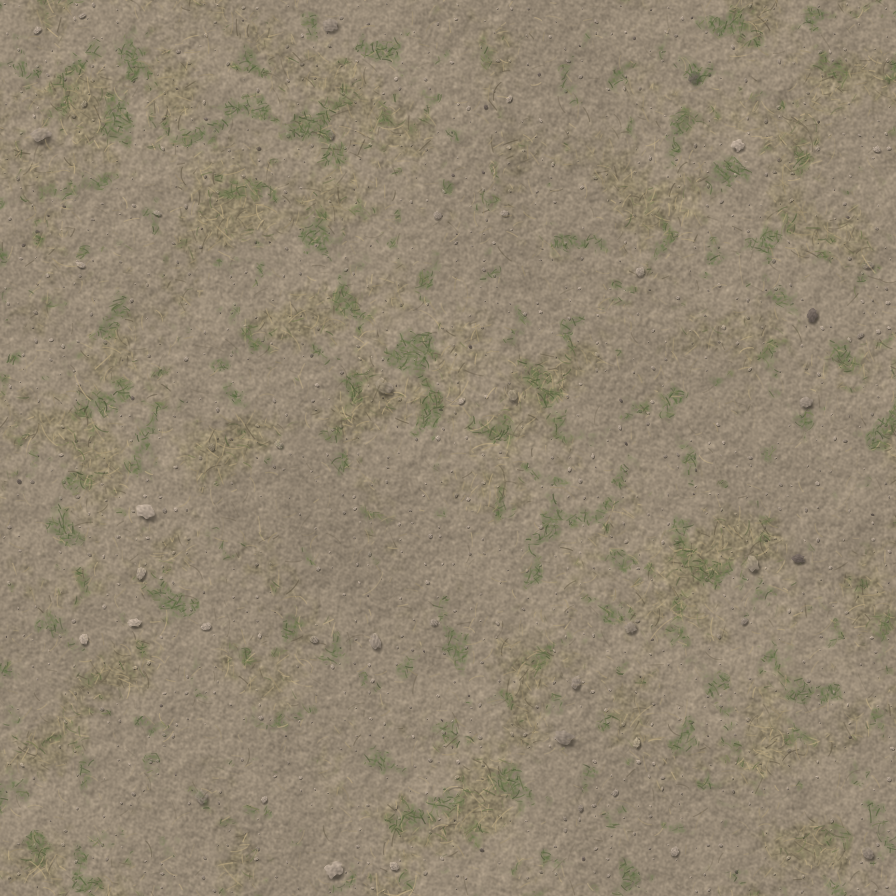
Give the GLSL for this texture, as a Shadertoy shader.

```glsl
#define SOIL vec3(0.590, 0.536, 0.463)
#define GRASS_DARK vec3(0.29, 0.34, 0.21)
#define GRASS_LIGHT vec3(0.50, 0.51, 0.34)
#define STRAW vec3(0.75, 0.67, 0.51)
#define TWIG vec3(0.38, 0.34, 0.27)
#define STONE vec3(0.67, 0.61, 0.55)
#define RELIEF 0.30
#define GRAIN 0.17
#define TUFT_SCALE 25.0
#define STRAW_SCALE 12.0
#define FIBRE_WIDTH 0.0006

const float TAU = 6.2831853;

vec4 hash4(vec2 p) {
    vec4 q = fract(p.xyxy * vec4(0.1031, 0.1030, 0.0973, 0.1099));
    q += dot(q, q.wzxy + 33.33);
    return fract((q.xxyz + q.yzzw) * q.zywx);
}

float cornerSlope(vec2 cell, vec2 corner, vec2 f) {
    return dot(hash4(cell + corner).xy * 2.0 - 1.0, f - corner);
}

// Gradient noise, roughly -0.9 to 0.9
float noise(vec2 p) {
    vec2 i = floor(p), f = p - i;
    vec2 u = f * f * f * (f * (f * 6.0 - 15.0) + 10.0);
    float low = mix(cornerSlope(i, vec2(0, 0), f), cornerSlope(i, vec2(1, 0), f), u.x);
    float high = mix(cornerSlope(i, vec2(0, 1), f), cornerSlope(i, vec2(1, 1), f), u.x);
    return 1.4 * mix(low, high, u.y);
}

float fbm(vec2 p) {
    float sum = 0.0, amp = 0.5;
    for (int k = 0; k < 4; k++) {
        sum += amp * noise(p);
        p = mat2(1.6, 1.2, -1.2, 1.6) * p + 7.3;
        amp *= 0.65;
    }
    return sum;
}

vec2 rotate(vec2 p, float angle) {
    float c = cos(angle), s = sin(angle);
    return vec2(c * p.x + s * p.y, c * p.y - s * p.x);
}

// Scattered bent fibres: x is coverage, y is the tone of the topmost one
vec2 fibres(vec2 p, float cells, float seed, float density, float px) {
    vec2 result = vec2(0.0, 0.5);
    vec2 g = rotate(p, seed) * cells, base = floor(g);
    for (int j = -1; j <= 1; j++)
    for (int i = -1; i <= 1; i++) {
        vec2 id = base + vec2(i, j);
        vec4 h = hash4(id + seed);
        vec4 shape = hash4(id + seed + 51.7);
        vec2 q = rotate(g - id - h.xy, h.w * TAU);
        float halfLength = mix(0.2, 0.75, shape.x);
        q.y += (shape.y - 0.5) * 0.9 * (q.x * q.x - 0.15);
        q.x = max(abs(q.x) - halfLength, 0.0);
        float d = length(q) / cells;
        float cover = 1.0 - smoothstep(FIBRE_WIDTH - 0.5 * px, FIBRE_WIDTH + 0.7 * px, d);
        cover *= smoothstep(0.0, 0.2, density - h.z) * mix(0.5, 1.0, shape.w);
        if (cover > result.x) result = vec2(cover, shape.z);
    }
    return result;
}

// Rounded stones lit from the upper left, with a soft contact shadow
void addStones(inout vec3 col, vec2 p, float cells, float chance, float px) {
    vec2 g = p * cells, base = floor(g);
    for (int j = -1; j <= 1; j++)
    for (int i = -1; i <= 1; i++) {
        vec2 id = base + vec2(i, j);
        vec4 h = hash4(id + cells * 3.0);
        if (h.z > chance) continue;
        vec4 look = hash4(id + 90.5);
        float radius = mix(0.06, 0.17, look.x * look.x);
        vec2 local = (g - id - 0.25 - 0.5 * h.xy) / radius;
        vec2 squash = vec2(1.0, mix(1.1, 1.7, look.y));
        vec2 q = rotate(local, h.w * TAU) * squash;
        vec2 below = rotate(local + vec2(-0.25, 0.45), h.w * TAU) * squash;
        float r = length(q) + 0.45 * noise(q * 1.4 + id * 5.1);
        float edge = px * cells / radius;
        float light = dot(local, vec2(-0.4, 0.75));
        vec3 tint = STONE * mix(0.84, 1.10, look.z);
        if (look.w < 0.06) tint *= vec3(0.66, 0.65, 0.67);
        tint *= 1.0 + 0.16 * light + 0.2 * noise(q * 2.5 + id);
        col *= 1.0 - 0.4 * (1.0 - smoothstep(0.6, 1.35, length(below)));
        col = mix(col, tint, 0.85 * (1.0 - smoothstep(1.0 - edge, 1.0 + edge, r)));
    }
}

void mainImage(out vec4 fragColor, in vec2 fragCoord) {
    float px = 1.0 / iResolution.y;
    vec2 p = fragCoord * px;

    // Where grass and straw gather
    float broad = noise(p * 4.0 + 3.1);
    float ragged = 0.45 * noise(rotate(p, 0.6) * 75.0 + 4.0);
    float tuft = smoothstep(0.20, 0.65, noise(rotate(p, 0.4) * TUFT_SCALE + 31.0) + 0.25 * broad + ragged);
    float litter = smoothstep(-0.05, 0.65, noise(rotate(p, 1.0) * STRAW_SCALE + 12.0) + 0.35 * broad + ragged);

    // Soil: broad mottling, lit crumbs and fine grain
    float mottle = fbm(rotate(p, 0.8) * 20.0 + 8.7);
    float slope = fbm(p * 42.0) - fbm(p * 42.0 + vec2(-0.09, 0.14));
    float grain = 0.6 * noise(rotate(p, 0.5) * 170.0 + 17.0) + 0.7 * noise(rotate(p, 1.1) * 290.0);
    float rough = 0.85 + 0.5 * litter;
    vec3 col = SOIL * (1.0 + 0.05 * broad + 0.11 * mottle + rough * (RELIEF * slope + GRAIN * grain));

    // Stones and crumbs
    addStones(col, p, 64.0, 0.36, px);
    addStones(col, p, 15.0, 0.26, px);

    // Stained ground under the plants
    col = mix(col, col * vec3(0.91, 0.92, 0.83), 0.75 * litter);
    col = mix(col, GRASS_DARK * 1.25, tuft * clamp(0.36 + 0.8 * grain, 0.0, 0.8));

    // Dark twigs, then straw, then green blades
    vec2 twig = fibres(p, 70.0, 11.0, 0.14 + 0.45 * litter, px);
    col = mix(col, TWIG, 0.6 * twig.x);
    vec2 longStraw = fibres(p, 44.0, 23.0, 0.12 + 0.75 * litter, px);
    col = mix(col, STRAW * mix(0.82, 1.06, longStraw.y), 0.6 * longStraw.x);
    vec2 shortStraw = fibres(p, 88.0, 37.0, 0.20 + 0.6 * litter, px);
    col = mix(col, STRAW * mix(0.78, 1.06, shortStraw.y), 0.55 * shortStraw.x);
    vec2 under = fibres(p, 120.0, 71.0, 0.08 * litter + tuft, px);
    col = mix(col, GRASS_DARK * mix(0.8, 1.2, under.y), 0.6 * under.x);
    vec2 blade = fibres(p, 95.0, 59.0, 0.05 + 0.22 * litter + tuft, px);
    col = mix(col, mix(GRASS_DARK, GRASS_LIGHT, blade.y), 0.65 * blade.x);

    fragColor = vec4(clamp(col, 0.0, 1.0), 1.0);
}
```
